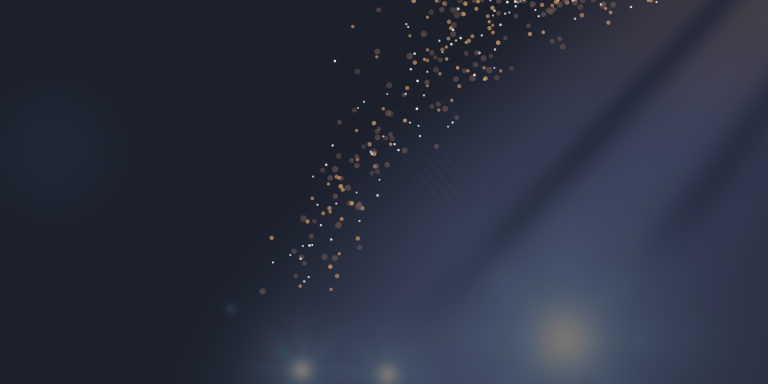
This background is drawn by a WebGL 1 fragment shader. Its source:

```glsl
precision highp float;
// Night stage backdrop: soft beams fan down from beyond the upper right corner,
// lamps glow along the floor and a trail of gold dust falls through the middle.
// Beams are bands of slope about one origin; dust is scattered by a hashed loop.

uniform vec2 u_resolution;

// Lengths are in canvas heights, origin at the lower left.
const vec3 NIGHT = vec3(0.108, 0.124, 0.168);
const vec3 BEAM_BLUE = vec3(0.225, 0.250, 0.350);
const vec3 BEAM_WARM = vec3(0.255, 0.240, 0.285);
const vec3 SHADOW = vec3(0.125, 0.145, 0.215);
const vec3 HALO_BLUE = vec3(0.300, 0.385, 0.465);
const vec3 LAMP_CORE = vec3(0.480, 0.460, 0.450);
const vec3 TEAL = vec3(0.170, 0.320, 0.360);
const vec3 DUST_BROWN = vec3(0.470, 0.360, 0.320);
const vec3 DUST_GOLD = vec3(0.800, 0.590, 0.380);
const vec3 DUST_WHITE = vec3(0.930, 0.920, 0.900);

const vec2 BEAM_ORIGIN = vec2(3.40, 2.63);
const vec2 BIG_LAMP = vec2(1.471, 0.115);
const vec2 LEFT_LAMP = vec2(0.786, 0.036);
const vec2 MID_LAMP = vec2(1.010, 0.024);
const vec2 HAZE = vec2(0.140, 0.610);
const vec2 RIPPLE = vec2(1.146, 0.545);
const vec2 RIPPLE_DIR = vec2(0.64, -0.77);
const float RIPPLE_PITCH = 0.021;

const int DUST_COUNT = 270;
const float DUST_DEPTH = 0.76;
const float DUST_CROWDING = 2.1;

vec4 hash4(float n) {
  vec4 q = fract(n * vec4(0.1031, 0.1030, 0.0973, 0.1099));
  q += dot(q, q.wzxy + 33.33);
  return fract((q.xxyz + q.yzzw) * q.zywx);
}

float bell(float x, float width) {
  float k = x / width;
  return exp(-k * k);
}

// Lit fan with two dark gaps
vec3 stage(vec2 p) {
  vec2 d = BEAM_ORIGIN - p;
  float slope = d.x / d.y;
  float lit = 1.0 - smoothstep(0.96, 1.27, slope);
  lit *= smoothstep(0.25, 1.10, p.x);
  lit *= 0.80 + 0.25 * bell(slope - 0.83, 0.09);
  lit *= mix(0.68, 1.0, smoothstep(0.54, 0.78, slope));
  vec3 tint = mix(BEAM_BLUE, BEAM_WARM, smoothstep(0.55, 1.0, p.y) * smoothstep(0.9, 1.8, p.x));
  vec3 col = mix(NIGHT, tint, lit);
  float gaps = 0.75 * bell(slope - 0.930, 0.030) * smoothstep(0.0, 0.45, p.y)
             + 0.60 * bell(slope - 0.735, 0.035) * smoothstep(0.15, 0.5, p.y);
  return mix(col, SHADOW, gaps * smoothstep(0.9, 1.3, p.x));
}

// Halo with faint spokes around a warm core
vec3 addLamp(vec3 col, vec2 p, vec2 center, float halo, float core, float strength) {
  vec2 d = p - center;
  float r = length(d);
  float spokes = 1.0 + 0.12 * cos(8.0 * atan(d.y, d.x + 1e-5)) * smoothstep(0.0, halo, r);
  float glow = 0.6 * bell(r, halo) + 0.4 * exp(-2.0 * r / halo);
  col = mix(col, HALO_BLUE, clamp(strength * glow * spokes, 0.0, 1.0));
  return mix(col, LAMP_CORE, 0.9 * bell(r, core));
}

// Fine slanted lines fading out from their middle
float ripple(vec2 p) {
  vec2 d = p - RIPPLE;
  float along = dot(d, RIPPLE_DIR);
  float across = dot(d, vec2(-RIPPLE_DIR.y, RIPPLE_DIR.x));
  return cos(6.2832 * across / RIPPLE_PITCH) * bell(along, 0.13) * bell(across, 0.08);
}

// Discs around a curved path, crowded and wide at the top
vec3 addDust(vec3 col, vec2 p, float pixel) {
  for (int i = 0; i < DUST_COUNT; i++) {
    vec4 h = hash4(float(i) + 1.0);
    vec4 g = hash4(float(i) + 517.0);
    float t = pow(h.x, DUST_CROWDING);
    float offset = h.y + h.z + g.x - 1.5;
    float spread = mix(0.30, 0.11, smoothstep(0.0, 0.6, t));
    vec2 center = vec2(0.81 + 0.54 * pow(1.0 - t, 1.7) + offset * spread, 1.0 - DUST_DEPTH * t);
    float gold = step(0.40, h.w);
    float white = step(0.73, h.w);
    float radius = mix(mix(0.0070, 0.0049, gold), 0.0030, white) * (0.8 + 0.4 * g.y);
    float alpha = mix(mix(0.60, 0.88, gold), 0.95, white) * (0.7 + 0.3 * g.z);
    vec3 tint = mix(mix(DUST_BROWN, DUST_GOLD, gold), DUST_WHITE, white);
    float disc = 1.0 - smoothstep(radius - pixel, radius + pixel, length(p - center));
    col = mix(col, tint, disc * alpha);
  }
  return col;
}

void main() {
  float pixel = 0.7 / u_resolution.y;
  vec2 p = gl_FragCoord.xy / u_resolution.y;
  vec3 col = stage(p);

  // Distant haze and floor lamps
  col += vec3(0.018, 0.034, 0.045) * bell(length(p - HAZE), 0.15);
  col = addLamp(col, p, BIG_LAMP, 0.30, 0.085, 0.85);
  col = addLamp(col, p, LEFT_LAMP, 0.12, 0.028, 0.65);
  col = addLamp(col, p, MID_LAMP, 0.12, 0.028, 0.65);

  // Lens specks
  col = mix(col, TEAL, 0.45 * bell(length(p - vec2(0.600, 0.195)), 0.014));
  col = mix(col, TEAL, 0.45 * bell(length(p - vec2(0.734, 0.083)), 0.016));

  col += 0.007 * ripple(p);
  col = addDust(col, p, pixel);
  gl_FragColor = vec4(col, 1.0);
}
```
